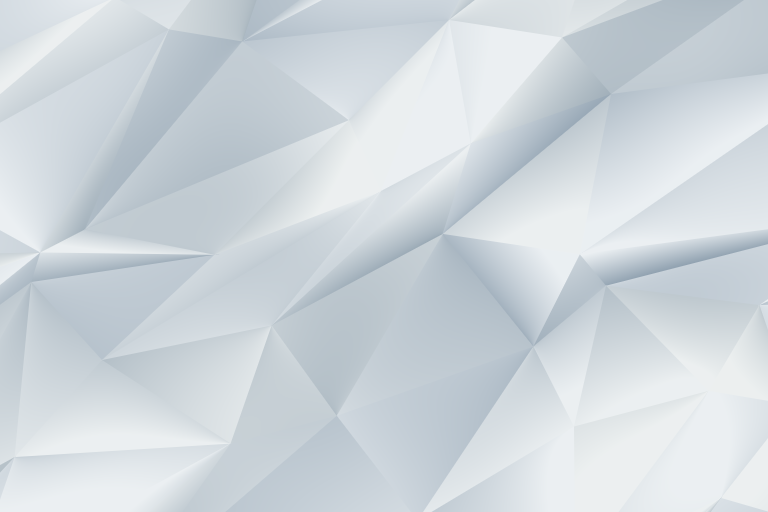
This background is drawn by a Shadertoy shader. Its source:

```glsl
// Pale blue-grey low-poly relief: irregular folded facets, each with a soft gradient.

const vec2 LONG_STEP = vec2(0.32, 0.10);    // mesh step along the folds, in canvas heights
const vec2 CROSS_STEP = vec2(-0.02, 0.20);  // mesh step across the folds
const float BEND = 0.12;                    // flattens the folds from left to right
const float BEND_CENTER = 0.75;
const float JITTER = 0.96;                  // vertex scatter, below 1 keeps the mesh unfolded
const float RISING_BIAS = 0.35;             // below 1 favours diagonals that rise to the right
const float RELIEF = 0.30;                  // height range of the vertices
const vec2 LIGHT_DIR = vec2(-0.3, 0.95);
const float MEAN_TONE = 0.70;
const float LIGHT_CONTRAST = 0.24;
const float GRADIENT_CONTRAST = 0.24;
const float VALLEY_CONTRAST = 0.36;         // low vertices darken, high ones brighten
const float BROAD_CONTRAST = 0.55;
const float BROAD_SCALE = 1.8;              // noise cells per canvas height
const vec3 SHADOW = vec3(0.575, 0.640, 0.692);
const vec3 HIGHLIGHT = vec3(0.922, 0.938, 0.945);
const vec3 TINT = vec3(-0.003, -0.001, 0.006);

vec3 hash3(vec2 p) {
    vec3 q = fract(p.xyx * vec3(0.1031, 0.1030, 0.0973) + 0.37);
    q += dot(q, q.yxz + 33.33);
    return fract((q.xxy + q.yzz) * q.zyx);
}

float cornerSlope(vec2 cell, vec2 offset) {
    float angle = 6.2832 * hash3(cell + 29.0).x;
    return dot(vec2(cos(angle), sin(angle)), offset);
}

float gradientNoise(vec2 p) {
    vec2 i = floor(p), f = p - i, e = vec2(1.0, 0.0);
    vec2 w = f * f * f * (f * (f * 6.0 - 15.0) + 10.0);
    return mix(mix(cornerSlope(i, f), cornerSlope(i + e, f - e), w.x),
               mix(cornerSlope(i + e.yx, f - e.yx), cornerSlope(i + 1.0, f - 1.0), w.x), w.y);
}

float cross2(vec2 a, vec2 b) { return a.x * b.y - a.y * b.x; }

float area2(vec3 a, vec3 b, vec3 c) { return cross2(b.xy - a.xy, c.xy - a.xy); }

float bendOffset(float x) { return BEND * (x - BEND_CENTER) * (x - BEND_CENTER); }

// Scattered mesh vertex: canvas position in xy, height in z
vec3 meshVertex(vec2 cell) {
    vec3 h = hash3(cell + 71.0);
    vec2 g = cell + JITTER * (h.xy - 0.5);
    vec2 p = LONG_STEP * g.x + CROSS_STEP * g.y;
    return vec3(p.x, p.y - bendOffset(p.x), RELIEF * h.z);
}

// Premultiplied facet colour in rgb, antialiased coverage in a
vec4 facet(vec2 p, vec3 a, vec3 b, vec3 c, vec2 seed, float broad, float pixel) {
    vec2 ab = b.xy - a.xy, bc = c.xy - b.xy, ca = a.xy - c.xy;
    vec3 side = vec3(cross2(bc, p - b.xy), cross2(ca, p - c.xy), cross2(ab, p - a.xy));
    vec3 dist = side / vec3(length(bc), length(ca), length(ab));
    float coverage = clamp(min(dist.x, min(dist.y, dist.z)) / pixel + 0.5, 0.0, 1.0);
    if (coverage <= 0.0) return vec4(0.0);

    vec3 bary = max(side, 0.0) / max(area2(a, b, c), 1e-5);
    float height = dot(bary, vec3(a.z, b.z, c.z)) / RELIEF;

    // Pick a random corner as the apex of the gradient
    vec3 rnd = hash3(seed), style = hash3(seed + 19.7);
    if (rnd.x < 0.333) bary = bary.yzx;
    else if (rnd.x < 0.667) bary = bary.zxy;

    // Blend a fan around the apex with a ramp away from it
    float fan = bary.y / max(bary.y + bary.z, 1e-4);
    float ramp = mix(fan, 1.0 - bary.x, 0.7 * style.x) * 2.0 - 1.0;
    float strength = mix(0.45, 1.0, rnd.z) * (rnd.y < 0.5 ? -1.0 : 1.0);

    vec3 normal = normalize(cross(b - a, c - a));
    float tone = MEAN_TONE + BROAD_CONTRAST * broad
               + LIGHT_CONTRAST * dot(normal.xy, LIGHT_DIR)
               + GRADIENT_CONTRAST * strength * ramp
               + VALLEY_CONTRAST * (height * 2.0 - 1.0);
    vec3 color = mix(SHADOW, HIGHLIGHT, clamp(tone, 0.0, 1.0));
    color += TINT * (style.y * 2.0 - 1.0);
    return vec4(color, 1.0) * coverage;
}

void mainImage(out vec4 fragColor, in vec2 fragCoord) {
    vec2 p = fragCoord / iResolution.y;
    float pixel = 1.0 / iResolution.y;
    float broad = gradientNoise(p * BROAD_SCALE + 3.4);
    vec2 unbent = p + vec2(0.0, bendOffset(p.x));
    vec2 home = floor(inverse(mat2(LONG_STEP, CROSS_STEP)) * unbent);

    vec4 sum = vec4(0.0);
    for (int j = -1; j <= 1; j++)
    for (int i = -1; i <= 1; i++) {
        vec2 cell = home + vec2(i, j);
        vec3 a = meshVertex(cell);
        vec3 b = meshVertex(cell + vec2(1.0, 0.0));
        vec3 c = meshVertex(cell + vec2(1.0, 1.0));
        vec3 d = meshVertex(cell + vec2(0.0, 1.0));

        // Split the quad along its rising diagonal unless that makes slivers
        float splitAC = min(area2(a, b, c), area2(a, c, d));
        float splitBD = min(area2(a, b, d), area2(b, c, d));
        bool useAC = splitAC > RISING_BIAS * splitBD;
        vec3 firstEnd = useAC ? c : d;
        vec3 secondStart = useAC ? a : b;
        sum += facet(p, a, b, firstEnd, cell + 7.3, broad, pixel);
        sum += facet(p, secondStart, c, d, cell + 143.9, broad, pixel);
    }
    fragColor = vec4(sum.rgb / max(sum.a, 1e-4), 1.0);
}
```
